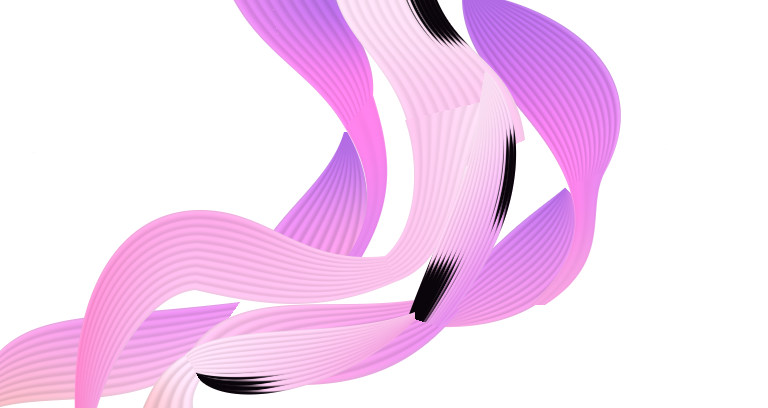
Reproduce this background procedurally as a Shadertoy shader.

```glsl
// Pleated pink and violet silk ribbons with ink-dipped folds, twisting over white.

const float HEIGHT = 4.08; // canvas height in layout units
const int STEPS = 28;

const vec3 PALE   = vec3(.98, .87, .95);
const vec3 BLUSH  = vec3(.98, .76, .92);
const vec3 PINK   = vec3(.96, .63, .88);
const vec3 HOT    = vec3(1., .51, .92);
const vec3 ROSE   = vec3(1., .52, .80);
const vec3 ORCHID = vec3(.90, .54, .93);
const vec3 VIOLET = vec3(.70, .42, .90);
const vec3 PEACH  = vec3(.95, .73, .76);
const vec3 INK    = vec3(.04, .02, .04);

// Cubic Bezier curve; the matrix columns are its control points.
vec2 curve(mat4x2 c, float t) {
    float u = 1. - t;
    return c * vec4(u*u*u, 3.*u*u*t, 3.*u*t*t, t*t*t);
}

// Signed side of p relative to the line joining both edges at t.
float side(vec2 p, mat4x2 a, mat4x2 b, float t) {
    vec2 o = curve(a, t), d = curve(b, t) - o, q = p - o;
    return q.x*d.y - q.y*d.x;
}

// Ruled strip between two curves: (along, across, coverage, width).
vec4 strip(vec2 p, float px, mat4x2 a, mat4x2 b) {
    vec4 hit = vec4(0);
    float stepSize = 1./float(STEPS), prev = side(p, a, b, 0.);
    for (int i = 1; i <= STEPS; i++) {
        float hi = float(i)*stepSize, lo = hi - stepSize;
        float now = side(p, a, b, hi);
        if (prev*now < 0.) {
            for (int k = 0; k < 8; k++) {
                float mid = .5*(lo + hi);
                if (side(p, a, b, mid)*prev > 0.) lo = mid; else hi = mid;
            }
            float t = .5*(lo + hi);
            vec2 o = curve(a, t), d = curve(b, t) - o;
            float width = max(length(d), 1e-4);
            float s = dot(p - o, d)/(width*width);
            // Slant between ruling and flow gives the true edge distance.
            vec2 flow = mix(curve(a, t + .01), curve(b, t + .01), s) - mix(o, o + d, s);
            float slant = abs(flow.x*d.y - flow.y*d.x)/(width*max(length(flow), 1e-5));
            float cover = clamp(min(s, 1. - s)*width*slant/px + .5, 0., 1.);
            if (cover > hit.z) hit = vec4(t, clamp(s, 0., 1.), cover, width*slant);
        }
        prev = now;
    }
    return hit;
}

// Pleat profile from 0 in the crease to 1 on the ridge, faded when too fine.
float pleat(vec4 r, float count, float px) {
    float w = fract(r.y*count);
    float ridge = smoothstep(0., .3, w)*(1. - smoothstep(.45, 1., w));
    return mix(.5, ridge, smoothstep(1.5, 5., r.w/(count*px)));
}

// Tones are the corners: start A, start B, end A, end B.
vec3 silk(vec3 base, vec4 r, mat4x3 tones, float count, float depth, float px) {
    float t = smoothstep(0., 1., r.x), s = r.y;
    vec3 col = tones * vec4((1. - t)*(1. - s), (1. - t)*s, t*(1. - s), t*s);
    col *= 1. + depth*(pleat(r, count, px) - .55);
    float rim = 1. - smoothstep(0., .06, min(s, 1. - s));
    return mix(base, mix(col, vec3(1), .18*rim), r.z);
}

// Feathered dark patch, broken up along the pleats.
vec3 dip(vec3 base, vec4 r, vec2 centre, vec2 size, float count, float px) {
    vec2 q = (r.xy - centre)/size;
    float amount = exp(-dot(q*q, q*q))*1.5 - .75*pleat(r, count, px);
    return mix(base, INK, smoothstep(.05, .85, amount)*r.z);
}

void mainImage(out vec4 fragColor, in vec2 fragCoord) {
    float px = HEIGHT/iResolution.y;
    vec2 p = vec2(fragCoord.x, iResolution.y - fragCoord.y)*px; // y runs down
    vec3 col = vec3(1);
    vec4 r;

    // Low ribbon at the left
    r = strip(p, px, mat4x2(-.1,3.62, .3,3.1, .9,3.2, 2.4,3.02), mat4x2(-.1,4.1, .5,3.9, 1.3,4.15, 2.,3.6));
    col = silk(col, r, mat4x3(PINK, PEACH, ORCHID, BLUSH), 9., .1, px);

    // Upper left ribbon: underside, top sheet, turned band
    r = strip(p, px, mat4x2(3.45,1.28, 3.35,1.7, 2.95,2., 2.7,2.35), mat4x2(3.45,1.28, 3.7,1.7, 3.75,2.1, 3.55,2.65));
    col = silk(col, r, mat4x3(VIOLET, VIOLET, ORCHID, PINK), 9., .13, px);
    r = strip(p, px, mat4x2(2.32,-.03, 2.62,.55, 3.15,.75, 3.45,1.28), mat4x2(3.35,-.03, 3.55,.3, 3.76,.6, 3.73,.95));
    col = silk(col, r, mat4x3(ORCHID, VIOLET, HOT, HOT), 9., .1, px);
    r = strip(p, px, mat4x2(3.45,1.28, 3.68,1.65, 3.8,2.1, 3.45,2.6), mat4x2(3.73,.95, 3.92,1.55, 3.96,2., 3.6,2.6));
    col = silk(col, r, mat4x3(HOT, HOT, ORCHID, ORCHID), 2., .03, px);

    // Right ribbon: underside, top sheet, turned band
    r = strip(p, px, mat4x2(5.68,1.85, 5.4,2.1, 5.,2.3, 4.3,3.2), mat4x2(5.68,1.85, 6.05,2.7, 5.4,3.3, 4.4,3.27));
    col = silk(col, r, mat4x3(VIOLET, ORCHID, ORCHID, PINK), 11., .12, px);
    r = strip(p, px, mat4x2(4.85,-.05, 5.6,.1, 6.6,.7, 6.05,1.72), mat4x2(4.62,-.05, 4.6,.7, 5.4,1.1, 5.68,1.85));
    col = silk(col, r, mat4x3(VIOLET, VIOLET, ORCHID, HOT), 13., .13, px);
    r = strip(p, px, mat4x2(6.05,1.72, 5.85,2.1, 6.15,2.6, 5.45,3.05), mat4x2(5.68,1.85, 5.85,2.3, 5.7,2.7, 5.3,3.05));
    col = silk(col, r, mat4x3(ORCHID, HOT, PINK, PINK), 2., .03, px);

    // Lower sheet and pale top sheet of the central ribbon
    r = strip(p, px, mat4x2(4.4,2.95, 3.4,3.2, 2.3,2.75, 1.85,3.6), mat4x2(4.6,3.1, 4.2,3.6, 3.7,3.85, 3.,3.85));
    col = silk(col, r, mat4x3(PINK, ORCHID, BLUSH, PINK), 10., .1, px);
    r = strip(p, px, mat4x2(3.35,-.05, 3.5,.55, 4.2,.75, 4.14,1.9), mat4x2(4.35,-.05, 4.6,.6, 5.15,.6, 5.25,1.4));
    col = silk(col, r, mat4x3(PALE, PALE, BLUSH, BLUSH), 10., .07, px);
    col = dip(col, r, vec2(.1, .9), vec2(.24, .2), 20., px);

    // Long arching ribbon: descent, sweep left, fall
    r = strip(p, px, mat4x2(4.05,1.2, 4.22,1.7, 4.15,2.3, 3.85,2.56), mat4x2(4.9,1., 4.55,1.7, 4.6,2.6, 3.95,2.82));
    col = silk(col, r, mat4x3(BLUSH, PALE, BLUSH, BLUSH), 7., .06, px);
    r = strip(p, px, mat4x2(3.85,2.56, 3.,2.65, 2.7,2.1, 2.,2.1), mat4x2(3.95,2.82, 3.2,3.15, 2.6,3.05, 1.95,2.9));
    col = silk(col, r, mat4x3(BLUSH, BLUSH, PINK, BLUSH), 10., .09, px);
    r = strip(p, px, mat4x2(2.,2.1, 1.2,2.1, .7,2.9, .75,4.15), mat4x2(1.95,2.9, 1.5,2.95, 1.1,3.6, .95,4.15));
    col = silk(col, r, mat4x3(PINK, BLUSH, ROSE, PINK), 10., .09, px);

    // Front of the central ribbon, dipped at its edge and its turn
    r = strip(p, px, mat4x2(4.8,1., 4.75,1.7, 4.4,2.3, 4.08,3.17), mat4x2(4.85,.7, 5.3,1.1, 5.35,2.2, 4.4,3.27));
    col = silk(col, r, mat4x3(PALE, PALE, BLUSH, ORCHID), 13., .12, px);
    col = dip(col, r, vec2(.5, .97), vec2(.18, .2), 13., px);
    col = dip(col, r, vec2(.93, .1), vec2(.17, .5), 13., px);

    // Pale lower ribbon with a dipped hem, and its fall
    r = strip(p, px, mat4x2(1.85,3.55, 1.6,3.7, 1.5,3.9, 1.4,4.15), mat4x2(2.,3.8, 1.95,3.9, 1.9,4., 1.95,4.15));
    col = silk(col, r, mat4x3(PALE, PALE, PEACH, PALE), 4., .12, px);
    r = strip(p, px, mat4x2(4.15,3.12, 3.4,3.4, 2.2,3.2, 1.85,3.55), mat4x2(4.15,3.2, 3.4,3.95, 2.3,4.1, 2.,3.8));
    col = silk(col, r, mat4x3(BLUSH, PINK, PALE, PALE), 11., .1, px);
    col = dip(col, r, vec2(.86, .92), vec2(.3, .25), 11., px);

    fragColor = vec4(col, 1);
}
```
